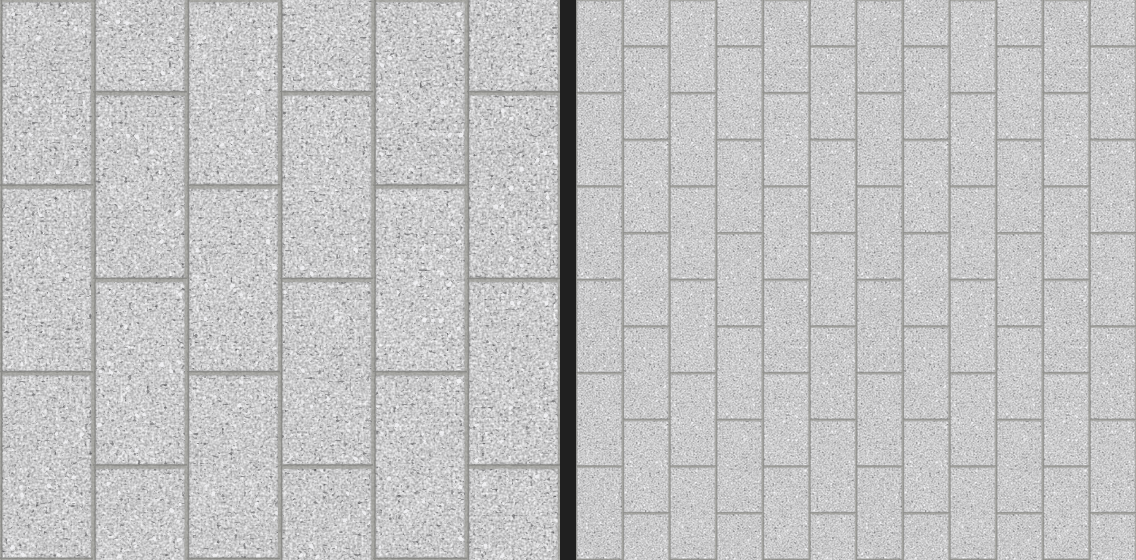
Left, the tile; right, the same tile 2 across and 2 down.
This texture is drawn by a three.js fragment shader. Its source:

```glsl
// Pale granite pavers standing upright in six columns, every other one shifted by half.
// A box distance per paver splits stone from joint; wrapped gradient noise gives the
// grain and dark specks, a jittered grid the bright flecks, and edge bands the shadows.

varying vec2 vUv;

const float COLUMNS = 6.0;
const float ROWS = 3.0;
const float JOINT_WIDTH = 0.0072;
const float EDGE_SOFTNESS = 0.0009;

const vec3 STONE = vec3(0.800, 0.800, 0.804);
const vec3 SPECK = vec3(0.36, 0.36, 0.37);
const vec3 FLECK = vec3(0.95, 0.95, 0.96);
const vec3 JOINT = vec3(0.655, 0.655, 0.640);
const vec3 SHADOW = vec3(0.47, 0.47, 0.46);

vec2 hash2(vec2 p) {
  vec3 q = fract(vec3(p.xyx) * vec3(0.1031, 0.1030, 0.0973));
  q += dot(q, q.yzx + 33.33);
  return fract((q.xx + q.yz) * q.zy);
}

// Dot product of a wrapped lattice gradient with the offset from its corner
float cornerValue(vec2 cell, vec2 offset, vec2 period, float seed) {
  float angle = 6.28318 * hash2(mod(cell, period) + seed).x;
  return dot(vec2(cos(angle), sin(angle)), offset);
}

// Tiling gradient noise, about -0.7 to 0.7, with whole periods across the canvas
float gradientNoise(vec2 uv, vec2 period, float seed) {
  vec2 p = uv * period;
  vec2 cell = floor(p);
  vec2 f = p - cell;
  vec2 w = f * f * f * (f * (f * 6.0 - 15.0) + 10.0);
  vec2 e = vec2(1.0, 0.0);
  float low = mix(cornerValue(cell, f, period, seed),
                  cornerValue(cell + e.xy, f - e.xy, period, seed), w.x);
  float high = mix(cornerValue(cell + e.yx, f - e.yx, period, seed),
                   cornerValue(cell + e.xx, f - e.xx, period, seed), w.x);
  return mix(low, high, w.y);
}

float boxDistance(vec2 p, vec2 halfSize, float radius) {
  vec2 d = abs(p) - halfSize + radius;
  return length(max(d, 0.0)) + min(max(d.x, d.y), 0.0) - radius;
}

// Soft line of a given width around zero
float band(float d, float width) {
  return exp(-d * d / (width * width));
}

// Sparse bright chips, one candidate per cell of a jittered grid
float flecks(vec2 uv, float count, float chance, float seed) {
  vec2 p = uv * count;
  vec2 cell = mod(floor(p), count);
  vec2 place = hash2(cell + seed);
  vec2 kind = hash2(cell + seed + 71.0);
  vec2 d = fract(p) - mix(vec2(0.32), vec2(0.68), place);
  d.y += d.x * (place.x - 0.5);
  float ragged = 0.16 * gradientNoise(uv, vec2(count * 3.0), seed);
  float radius = mix(0.10, 0.27, kind.y);
  float chip = 1.0 - smoothstep(radius - 0.07, radius + 0.07, length(d) + ragged);
  return chip * step(kind.x, chance);
}

// Grainy stone surface with clustered dark pits
vec3 stoneColor(vec2 uv, float tone) {
  float grain = 0.19 * gradientNoise(uv, vec2(251.0, 257.0), 3.0)
              + 0.15 * gradientNoise(uv, vec2(163.0, 181.0), 17.0)
              + 0.05 * gradientNoise(uv, vec2(61.0), 29.0)
              + 0.02 * gradientNoise(uv, vec2(13.0), 37.0);
  float cluster = gradientNoise(uv, vec2(47.0), 43.0);
  float pits = gradientNoise(uv, vec2(127.0, 171.0), 59.0) + 0.18 * cluster;
  float finePits = gradientNoise(uv, vec2(207.0, 233.0), 83.0) + 0.12 * cluster;
  float dark = 0.62 * smoothstep(0.26, 0.58, pits)
             + 0.45 * smoothstep(0.28, 0.56, finePits);
  vec3 color = mix(STONE + grain + tone, SPECK, min(dark, 0.85));
  float bright = max(flecks(uv, 64.0, 0.09, 101.0), 0.7 * flecks(uv, 97.0, 0.10, 131.0));
  return mix(color, FLECK, 0.9 * bright);
}

void main() {
  // Running bond: odd columns move by half a paver
  vec2 grid = vUv * vec2(COLUMNS, ROWS);
  float column = floor(grid.x);
  grid.y += 0.5 * mod(column, 2.0);
  vec2 id = mod(floor(grid), vec2(COLUMNS, ROWS));
  vec2 size = 1.0 / vec2(COLUMNS, ROWS);
  vec2 local = (fract(grid) - 0.5) * size;
  vec2 halfSize = 0.5 * (size - JOINT_WIDTH);

  // Slightly chipped paver outline
  float wobble = 0.0011 * gradientNoise(vUv, vec2(113.0), 149.0)
               + 0.0008 * gradientNoise(vUv, vec2(229.0), 167.0);
  float edge = boxDistance(local, halfSize, 0.002) + wobble;
  float stoneMask = 1.0 - smoothstep(-EDGE_SOFTNESS, EDGE_SOFTNESS, edge);

  float tone = 0.014 * (hash2(id + 191.0).x - 0.5);
  vec3 stone = stoneColor(vUv, tone);
  stone *= 1.0 - 0.10 * band(min(edge, 0.0), 0.0022);

  float sand = gradientNoise(vUv, vec2(241.0), 211.0);
  vec3 color = mix(JOINT + 0.08 * sand, stone, stoneMask);

  // Shadow lines along the left and lower sides of each paver
  float left = band(local.x + halfSize.x + 0.0006 + wobble, 0.0016);
  float lower = band(local.y + halfSize.y + 0.0006 + wobble, 0.0016);
  color = mix(color, SHADOW, 0.62 * max(left, lower));

  gl_FragColor = vec4(clamp(color, 0.0, 1.0), 1.0);
}
```
